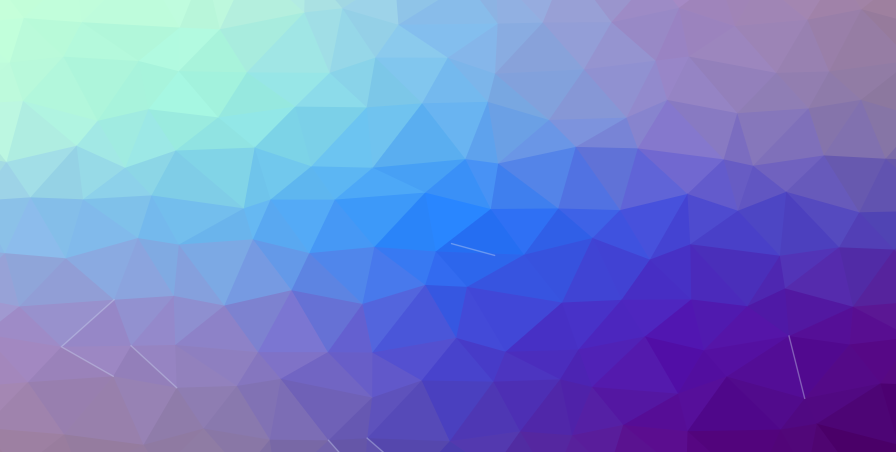
This background is drawn by a Shadertoy shader. Its source:

```glsl
const vec2 CELL = vec2(0.142, 0.102);

vec2 hash2(vec2 p) {
    vec3 q = fract(p.xyx * vec3(0.1031, 0.1030, 0.0973));
    q += dot(q, q.yzx + 33.33);
    return fract((q.xx + q.yz) * q.zy);
}

// Five-stop ramp: mint, aqua, blue, violet, plum
vec3 ramp(float t) {
    t = clamp(t, 0.0, 1.0) * 4.0;
    vec3 c = mix(vec3(0.77, 1.0, 0.85), vec3(0.62, 0.95, 0.88), clamp(t, 0.0, 1.0));
    c = mix(c, vec3(0.13, 0.50, 1.0), clamp(t - 1.0, 0.0, 1.0));
    c = mix(c, vec3(0.33, 0.07, 0.69), clamp(t - 2.0, 0.0, 1.0));
    return mix(c, vec3(0.29, 0.0, 0.39), clamp(t - 3.0, 0.0, 1.0));
}

// Horizontal and vertical ramps averaged, warmer where they disagree
vec3 gradient(vec2 uv) {
    vec2 t = clamp(vec2(uv.x, 1.0 - uv.y), 0.0, 1.0);
    vec3 c = 0.5 * (ramp(t.x) + ramp(t.y));
    c.r += 0.09 * smoothstep(0.0, 0.5, abs(t.x - t.y));
    return c;
}

// Staggered, jittered mesh point
vec2 vertex(vec2 id) {
    vec2 jitter = (hash2(id + 41.0) - 0.5) * vec2(0.6, 0.5);
    return (id + vec2(0.5 * mod(id.y, 2.0), 0.4) + jitter) * CELL;
}

// Signed distance to the line a-b, positive on its left
float side(vec2 p, vec2 a, vec2 b) {
    vec2 e = normalize(b - a);
    return e.x * (p.y - a.y) - e.y * (p.x - a.x);
}

float segment(vec2 p, vec2 a, vec2 b) {
    vec2 e = b - a;
    return length(p - a - e * clamp(dot(p - a, e) / dot(e, e), 0.0, 1.0));
}

// Adds one flat facet, weighted by its pixel coverage
void addFacet(inout vec4 sum, vec2 p, vec2 a, vec2 b, vec2 c, float px) {
    float d = min(side(p, a, b), min(side(p, b, c), side(p, c, a)));
    float coverage = clamp(0.5 + d / px, 0.0, 1.0);
    vec2 center = (a + b + c) / 3.0;
    float shade = (hash2(center * 91.0).x - 0.5) * 0.025;
    vec2 uv = center / vec2(iResolution.x / iResolution.y, 1.0);
    sum += vec4(gradient(uv) + shade, 1.0) * coverage;
}

void mainImage(out vec4 fragColor, in vec2 fragCoord) {
    float px = 1.0 / iResolution.y;
    vec2 p = fragCoord * px;
    vec2 base = floor(p / CELL);
    vec4 sum = vec4(0.0);

    // Hairline near the middle; the rest come from the mesh
    float aspect = iResolution.x / iResolution.y;
    float seam = segment(p, vec2(0.504 * aspect, 0.461), vec2(0.552 * aspect, 0.435));

    // Nearby quads, each split along its shorter diagonal
    for (int j = -1; j <= 0; j++) {
        for (int i = -2; i <= 1; i++) {
            vec2 id = base + vec2(i, j);
            vec2 a = vertex(id);
            vec2 b = vertex(id + vec2(1.0, 0.0));
            vec2 c = vertex(id + vec2(1.0, 1.0));
            vec2 d = vertex(id + vec2(0.0, 1.0));
            if (distance(a, c) < distance(b, d)) {
                addFacet(sum, p, a, b, c, px);
                addFacet(sum, p, a, c, d, px);
            } else {
                addFacet(sum, p, a, b, d, px);
                addFacet(sum, p, b, c, d, px);
            }
            if (hash2(id + 7.0).x < 0.03) seam = min(seam, segment(p, a, d));
        }
    }

    vec3 color = sum.a > 0.01 ? sum.rgb / sum.a : gradient(p / vec2(aspect, 1.0));
    float line = 1.0 - smoothstep(0.0, max(px, 0.003), seam);
    fragColor = vec4(mix(color, vec3(0.8, 0.85, 0.95), 0.4 * line), 1.0);
}
```
